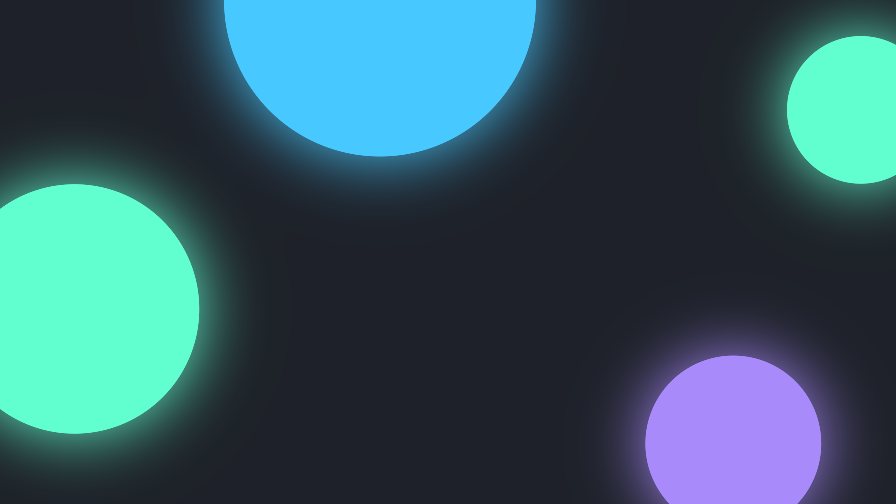
Reproduce this background procedurally as a Shadertoy shader.

```glsl
const vec3 NIGHT = vec3(0.116, 0.130, 0.160);
const vec3 MINT = vec3(0.380, 1.000, 0.815);
const vec3 SKY = vec3(0.280, 0.790, 1.000);
const vec3 VIOLET = vec3(0.662, 0.540, 0.985);

// Soft falloff of a blurred disc, close to a Gaussian integral
float blurredDisc(float dist, float radius, float sigma) {
    float z = (dist + 0.5 * sigma * sigma / radius) / sigma;
    z = clamp(z, -4.0, 4.0);
    return 1.0 / (1.0 + exp(1.598 * z + 0.0706 * z * z * z));
}

// Flat disc with a halo of the same colour
vec3 glowingDisc(vec3 base, vec2 p, vec2 center, float radius, vec3 tint) {
    float dist = length(p - center) - radius;
    float pixel = 1.0 / iResolution.y;
    float fill = 1.0 - smoothstep(-0.7 * pixel, 0.7 * pixel, dist);
    float halo = blurredDisc(dist, radius, 0.065);
    return mix(base, tint, max(fill, halo));
}

void mainImage(out vec4 fragColor, in vec2 fragCoord) {
    // Height spans 0 to 1; x is anchored to the canvas centre
    vec2 p = (fragCoord - 0.5 * iResolution.xy) / iResolution.y;
    p += vec2(0.8889, 0.5);

    vec3 color = NIGHT;
    color = glowingDisc(color, p, vec2(0.148, 0.387), 0.248, MINT);
    color = glowingDisc(color, p, vec2(0.754, 0.999), 0.310, SKY);
    color = glowingDisc(color, p, vec2(1.708, 0.782), 0.147, MINT);
    color = glowingDisc(color, p, vec2(1.455, 0.120), 0.175, VIOLET);

    fragColor = vec4(color, 1.0);
}
```
